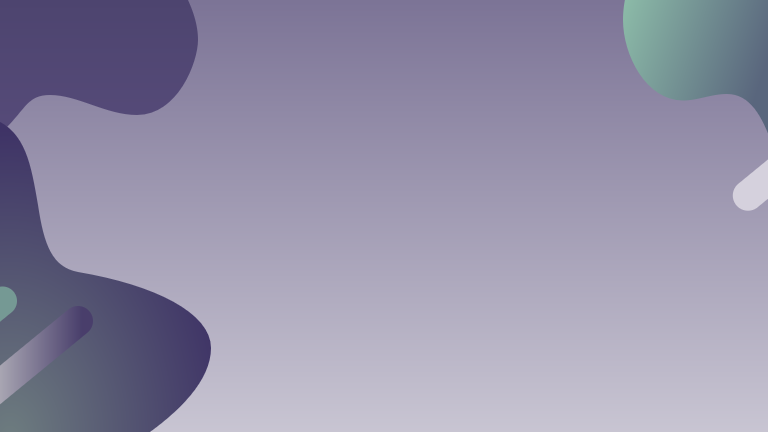
This background is drawn by a WebGL 1 fragment shader. Its source:

```glsl
precision highp float;
// Soft violet gradient with flowing corner blobs and slanted rounded bars.

uniform vec2 u_resolution;

const float HEIGHT = 4.32;  // canvas height in design units, y runs downward
const int STEPS = 16;       // straight pieces per curve
const vec2 SLANT = vec2(0.773, -0.634);

vec2 bezier(vec2 a, vec2 b, vec2 c, vec2 d, float t) {
  float s = 1.0 - t;
  return s * s * s * a + 3.0 * s * t * (s * b + t * c) + t * t * t * d;
}

float segmentDistance(vec2 p, vec2 a, vec2 b) {
  vec2 ab = b - a;
  return length(p - a - ab * clamp(dot(p - a, ab) / dot(ab, ab), 0.0, 1.0));
}

// Adds one curve to an outline: x is the nearest distance, y the side (-1 inside).
vec2 addCurve(vec2 outline, vec2 p, vec2 a, vec2 b, vec2 c, vec2 d) {
  vec2 from = a;
  for (int i = 1; i <= STEPS; i++) {
    vec2 to = bezier(a, b, c, d, float(i) / float(STEPS));
    outline.x = min(outline.x, segmentDistance(p, from, to));
    if ((from.y > p.y) != (to.y > p.y)) {
      float crossing = mix(from.x, to.x, (p.y - from.y) / (to.y - from.y));
      if (p.x < crossing) outline.y = -outline.y;
    }
    from = to;
  }
  return outline;
}

// Each blob is open on its left, beyond the canvas edge.
float upperLeftBlob(vec2 p) {
  vec2 o = vec2(100.0, 1.0);
  o = addCurve(o, p, vec2(1.84, -0.08), vec2(1.93, 0.09), vec2(1.98, 0.25), vec2(1.98, 0.40));
  o = addCurve(o, p, vec2(1.98, 0.40), vec2(1.98, 0.62), vec2(1.78, 1.15), vec2(1.37, 1.15));
  o = addCurve(o, p, vec2(1.37, 1.15), vec2(1.06, 1.15), vec2(0.78, 0.95), vec2(0.50, 0.95));
  o = addCurve(o, p, vec2(0.50, 0.95), vec2(0.28, 0.95), vec2(0.26, 1.08), vec2(0.06, 1.28));
  return o.x * o.y;
}

float lowerLeftBlob(vec2 p) {
  vec2 o = vec2(100.0, 1.0);
  o = addCurve(o, p, vec2(-0.06, 1.19), vec2(0.26, 1.32), vec2(0.31, 1.65), vec2(0.38, 2.05));
  o = addCurve(o, p, vec2(0.38, 2.05), vec2(0.44, 2.45), vec2(0.52, 2.67), vec2(0.78, 2.72));
  o = addCurve(o, p, vec2(0.78, 2.72), vec2(1.55, 2.85), vec2(2.11, 3.13), vec2(2.11, 3.48));
  o = addCurve(o, p, vec2(2.11, 3.48), vec2(2.11, 3.80), vec2(1.80, 4.12), vec2(1.40, 4.39));
  return o.x * o.y;
}

// Takes a point mirrored left to right.
float upperRightBlob(vec2 p) {
  vec2 o = vec2(100.0, 1.0);
  o = addCurve(o, p, vec2(1.42, -0.05), vec2(1.44, 0.03), vec2(1.45, 0.12), vec2(1.45, 0.20));
  o = addCurve(o, p, vec2(1.45, 0.20), vec2(1.45, 0.55), vec2(1.22, 1.005), vec2(0.85, 1.005));
  o = addCurve(o, p, vec2(0.85, 1.005), vec2(0.70, 1.005), vec2(0.57, 0.94), vec2(0.41, 0.94));
  o = addCurve(o, p, vec2(0.41, 0.94), vec2(0.18, 0.94), vec2(0.06, 1.16), vec2(-0.04, 1.44));
  return o.x * o.y;
}

float bar(vec2 p, vec2 tip, vec2 reach, float radius) {
  return segmentDistance(p, tip, tip + reach) - radius;
}

// Lays a colour over the base with an edge one pixel wide.
vec3 paint(vec3 base, vec3 colour, float dist, float pixel) {
  return mix(base, colour, clamp(0.5 - dist / pixel, 0.0, 1.0));
}

void main() {
  float pixel = HEIGHT / u_resolution.y;
  vec2 p = gl_FragCoord.xy * pixel;
  p.y = HEIGHT - p.y;
  vec2 mirrored = vec2(u_resolution.x * pixel - p.x, p.y);

  // Backdrop
  vec3 colour = mix(vec3(0.485, 0.453, 0.588), vec3(0.785, 0.772, 0.825), p.y / HEIGHT);

  // Plum blob, upper left
  vec3 plum = mix(vec3(0.302, 0.267, 0.435), vec3(0.333, 0.290, 0.470), p.y / 1.2);
  colour = paint(colour, plum, upperLeftBlob(p), pixel);

  // Indigo blob, lower left, with a grey-green glow in the corner
  float glow = length((p - vec2(0.1, 4.4)) / vec2(2.2, 3.1));
  vec3 indigo = mix(vec3(0.43, 0.49, 0.50), vec3(0.245, 0.20, 0.40), clamp(glow, 0.0, 1.0));
  colour = paint(colour, indigo, lowerLeftBlob(p), pixel);

  // Teal blob, upper right
  float across = dot(vec2(1.45 - mirrored.x, p.y), vec2(0.61, 0.20));
  vec3 teal = mix(vec3(0.55, 0.735, 0.66), vec3(0.35, 0.40, 0.49), clamp(across, 0.0, 1.0));
  colour = paint(colour, teal, upperRightBlob(mirrored), pixel);

  // Slanted bars
  vec3 fade = mix(vec3(0.66, 0.65, 0.70), vec3(0.285, 0.245, 0.42), clamp(p.x / 0.82, 0.0, 1.0));
  colour = paint(colour, fade, bar(p, vec2(0.78, 3.21), -2.0 * SLANT, 0.15), pixel);
  colour = paint(colour, vec3(0.46, 0.60, 0.58), bar(p, vec2(0.025, 3.01), -SLANT, 0.145), pixel);
  vec2 paleReach = SLANT * vec2(-1.0, 1.0);
  colour = paint(colour, vec3(0.835, 0.82, 0.865), bar(mirrored, vec2(0.20, 1.955), paleReach, 0.152), pixel);

  gl_FragColor = vec4(colour, 1.0);
}
```
